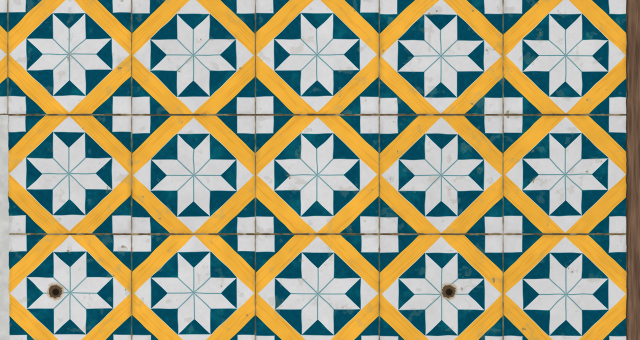
This pattern is drawn by a Shadertoy shader. Its source:

```glsl
// Worn wall of glazed tiles: eight-pointed stars inside a yellow diamond lattice.

const vec2 TILE = vec2(0.3642, 0.3510);    // tile size, canvas height = 1
const vec2 CORNER = vec2(0.3872, 0.3113);  // one crossing of the joints
const vec3 WHITE = vec3(0.85, 0.85, 0.855);
const vec3 TEAL = vec3(0.015, 0.28, 0.36);
const vec3 YELLOW = vec3(0.94, 0.69, 0.24);
const vec3 MORTAR = vec3(0.49, 0.43, 0.33);
const vec3 DIRT = vec3(0.20, 0.16, 0.12);

float hash(vec2 p) {
    vec3 q = fract(p.xyx * vec3(0.1031, 0.1030, 0.0973));
    q += dot(q, q.yzx + 33.33);
    return fract((q.x + q.y) * q.z);
}

float noise(vec2 p) {
    vec2 i = floor(p), f = fract(p);
    f = f * f * (3.0 - 2.0 * f);
    return mix(mix(hash(i), hash(i + vec2(1, 0)), f.x),
               mix(hash(i + vec2(0, 1)), hash(i + vec2(1, 1)), f.x), f.y);
}

float fbm(vec2 p) {
    float sum = 0.0, amp = 0.5;
    for (int i = 0; i < 4; i++) {
        sum += amp * noise(p);
        p = p * 2.03 + 17.1;
        amp *= 0.5;
    }
    return sum / 0.9375;
}

// Coverage of the region where d is negative.
float fill(float d, float aa) { return smoothstep(aa, -aa, d); }

// Glazed design of one tile; c runs from -0.5 to 0.5.
vec3 glaze(vec2 c, vec2 wall, vec2 id, float aa) {
    vec2 f = abs(c);
    float hi = max(f.x, f.y), lo = min(f.x, f.y), diamond = f.x + f.y;

    // Brush marks and uneven firing
    float cloud = fbm(wall * 22.0 + id * 5.0), grain = fbm(wall * 130.0);
    float streak = noise(vec2((f.x - f.y) * 5.0, diamond * 65.0) + id * 9.0);
    vec3 white = WHITE * (0.97 + 0.06 * cloud - 0.04 * grain);
    vec3 teal = mix(TEAL, vec3(0.05, 0.42, 0.46), 0.55 * smoothstep(0.5, 0.85, cloud));
    teal *= 0.88 + 0.24 * grain;
    vec3 yellow = mix(YELLOW, vec3(0.84, 0.57, 0.17), 0.4 * smoothstep(0.45, 1.0, streak));
    yellow *= 0.95 + 0.1 * cloud;

    // Corner blocks, lattice band, side triangles, octagon
    vec3 col = mix(teal, white, fill(0.350 - lo, aa));
    col = mix(col, yellow, fill(diamond - 0.680, aa));
    col = mix(col, white, fill(diamond - 0.487, aa));
    col = mix(col, teal, fill(max(hi - 0.346, diamond - 0.482), aa));

    // Star of eight rhombs with painted rays between them
    float star = max(lo - 0.131, hi - lo - 0.215);
    col = mix(col, white, fill(star, aa));
    float ray = min(lo, (hi - lo) * 0.7071) - 0.0035;
    float ink = fill(ray, aa) * fill(star, aa);
    return mix(col, vec3(0.16, 0.45, 0.48), 0.75 * ink);
}

// Ragged joints; x holds the mortar, y the dark cracks in it.
vec2 joints(vec2 c, vec2 wall, float aa) {
    vec2 edge = 0.5 - abs(c);
    float rough = fbm(wall * 75.0);
    float upright = edge.x - 0.001 - 0.009 * rough;
    float level = edge.y - 0.002 - 0.011 * rough;
    float mortar = max(0.75 * fill(upright, aa), fill(level, aa));
    float crack = max(0.45 * fill(edge.x - 0.002, aa), fill(edge.y - 0.004, aa));
    return vec2(mortar, crack * smoothstep(0.3, 0.55, noise(wall * 38.0)));
}

// Drilled hole with a chipped rim.
vec3 drill(vec3 col, vec2 q, float aa) {
    float r = length(q) + 0.012 * (fbm(q * 90.0 + 4.0) - 0.5);
    col = mix(col, vec3(0.70, 0.62, 0.51), 0.8 * fill(r - 0.025, aa + 0.002));
    col = mix(col, vec3(0.36, 0.29, 0.22), fill(r - 0.019, aa));
    return mix(col, DIRT * 0.7, fill(length(q - vec2(0.002, -0.002)) - 0.010, aa + 0.001));
}

void mainImage(out vec4 fragColor, in vec2 fragCoord) {
    vec2 p = fragCoord / iResolution.y;
    float px = 0.8 / iResolution.y, aa = px / TILE.y;

    // Tiles, each set and painted slightly askew
    vec2 grid = (p - CORNER) / TILE;
    vec2 id = floor(grid), c = fract(grid) - 0.5;
    vec2 skew = vec2(hash(id + 3.7), hash(id + 8.2)) - 0.5;
    vec2 wobble = vec2(noise(p * 28.0), noise(p * 28.0 + 50.0)) - 0.5;
    vec3 col = glaze(c + 0.014 * skew + 0.008 * wobble, p, id, aa);
    col *= 0.98 + 0.04 * hash(id + 1.3);

    // Grime near the joints, scuffs and pinholes
    float edge = 0.5 - max(abs(c.x), abs(c.y));
    float scuff = smoothstep(0.66, 0.78, fbm(p * 34.0 + 60.0));
    col = mix(col, vec3(0.62, 0.60, 0.52), 0.22 * scuff);
    col *= 1.0 - 0.12 * smoothstep(0.05, 0.0, edge) * noise(p * 30.0);
    col = mix(col, MORTAR, 0.6 * smoothstep(0.86, 0.93, noise(p * 95.0)) * scuff);
    vec2 joint = joints(c, p, aa);
    col = mix(col, MORTAR * (0.85 + 0.5 * noise(p * 60.0)), joint.x);
    col = mix(col, DIRT, 0.8 * joint.y);

    for (int i = 0; i < 2; i++)
        col = drill(col, p - vec2(0.162 + 1.157 * float(i), 0.143), px);

    // Plaster at the left below the top row, weathered timber at the right
    float ragged = 0.006 * (fbm(p * 40.0) - 0.5);
    float plaster = max(p.x - 0.029 + 0.009 * p.y + ragged, p.y - CORNER.y - TILE.y);
    col = mix(col, vec3(0.80, 0.80, 0.79) * (0.9 + 0.15 * fbm(p * 50.0)), fill(plaster, px));
    float side = CORNER.x + 4.0 * TILE.x + ragged - p.x;
    vec3 timber = mix(vec3(0.27, 0.20, 0.16), vec3(0.54, 0.43, 0.34), fbm(p * vec2(150.0, 14.0)));
    col = mix(col, timber, fill(side, px));
    col = mix(col, DIRT, 0.8 * fill(abs(side) - 0.002, px));

    fragColor = vec4(col, 1.0);
}
```
